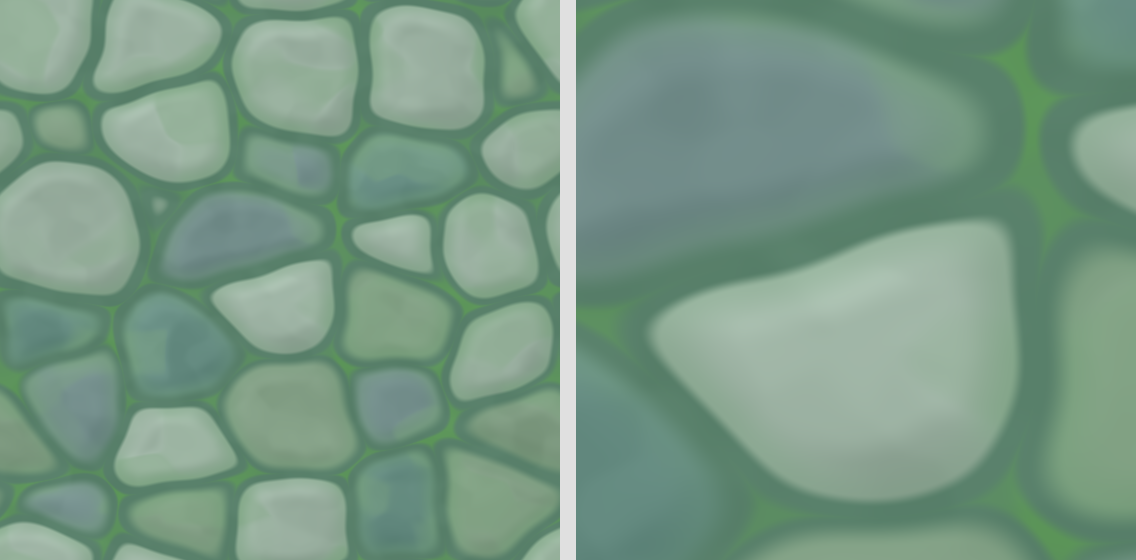
Left, the full canvas; right, a detail of the centre.
Give the GLSL for this texture, as a WebGL 2 fragment shader.

```glsl
#version 300 es
precision highp float;

uniform vec2 u_resolution;
out vec4 fragColor;

const float TAU = 6.2831853;

struct Stone {
    vec2 id;        // wrapped cell of the stone
    vec2 outward;   // blended direction towards the nearest sides
    float edge;     // rounded distance to the border
    float crowd;    // about 1 on a seam, 2 where three stones meet
};

vec3 hash3(vec2 c) {
    vec3 q = fract(c.xyx * vec3(0.1031, 0.1030, 0.0973));
    q += dot(q, q.yxz + 33.33);
    return fract((q.xxy + q.yzz) * q.zyx);
}

// Seed position in xy, size weight in z
vec3 seedAt(vec2 cell, vec2 grid, float spread) {
    vec3 r = hash3(mod(cell, grid) + 11.0);
    return vec3(cell + 0.5 + 0.75 * (r.xy - 0.5), spread * r.z);
}

// Weighted cells with rounded corners
Stone findStone(vec2 p, vec2 grid, float spread, float rounding) {
    Stone s = Stone(vec2(0.0), vec2(0.0), 0.0, 0.0);
    vec2 base = floor(p), owner = base;
    vec3 site = vec3(0.0);
    float nearest = 1e5;
    for (int y = -2; y <= 2; y++)
    for (int x = -2; x <= 2; x++) {
        vec2 cell = base + vec2(x, y);
        vec3 other = seedAt(cell, grid, spread);
        vec2 d = p - other.xy;
        float power = dot(d, d) - other.z;
        if (power < nearest) {
            nearest = power;
            site = other;
            owner = cell;
        }
    }
    float total = 1e-6;
    for (int y = -2; y <= 2; y++)
    for (int x = -2; x <= 2; x++) {
        vec2 cell = base + vec2(x, y);
        if (cell == owner) continue;
        vec3 other = seedAt(cell, grid, spread);
        vec2 d = p - other.xy;
        vec2 across = other.xy - site.xy;
        float span = max(length(across), 0.05);
        float lead = dot(d, d) - other.z - nearest;
        float pull = exp(-lead / (2.0 * span * rounding));
        total += pull;
        s.outward += pull * across / span;
        s.crowd += exp(-6.0 * lead);
    }
    s.id = mod(owner, grid);
    s.outward /= total;
    s.edge = -rounding * log(total);
    return s;
}

// Soft cellular noise: flat patches with blended borders
float patches(vec2 p, vec2 grid, float sharpness) {
    vec2 base = floor(p);
    float sum = 0.0, total = 1e-6;
    for (int y = -1; y <= 1; y++)
    for (int x = -1; x <= 1; x++) {
        vec2 cell = base + vec2(x, y);
        vec3 r = hash3(mod(cell, grid) + 47.0);
        vec2 d = p - cell - r.xy;
        float weight = exp(-sharpness * dot(d, d));
        sum += weight * r.z;
        total += weight;
    }
    return sum / total;
}

vec2 waver(vec2 uv) {
    return sin(TAU * (uv.yx * vec2(4.0, 3.0) + vec2(0.1, 0.6)))
         + 0.5 * sin(TAU * (uv.yx * vec2(9.0, 8.0) + uv * 3.0));
}

vec3 stoneColor(float pick, float tone) {
    vec3 pale = vec3(0.605, 0.690, 0.630);
    vec3 olive = vec3(0.515, 0.625, 0.525);
    vec3 slate = vec3(0.465, 0.570, 0.560);
    vec3 teal = vec3(0.400, 0.550, 0.510);
    vec3 c = pick < 0.44 ? pale : pick < 0.66 ? olive : pick < 0.88 ? slate : teal;
    return c + 0.04 * (tone - 0.5);
}

void main() {
    vec2 uv = gl_FragCoord.xy / u_resolution;
    vec2 grid = vec2(5.0, 6.0);
    vec2 p = uv * grid + 0.025 * waver(uv);
    Stone s = findStone(p, grid, 0.6, 0.075);
    vec3 trait = hash3(s.id + 83.0);

    float broad = patches(p * 2.0, grid * 2.0, 9.0);
    float fine = patches(p * 5.0, grid * 5.0, 6.0);
    float inner = s.edge - mix(0.045, 0.075, trait.z);

    // Stone face: flat top, lit bevel, mossy rim
    vec3 face = stoneColor(trait.x, trait.y);
    float paleness = smoothstep(0.54, 0.60, face.r);
    float bevel = 1.0 - smoothstep(0.10, 0.22, inner + 0.08 * (broad - 0.5));
    float light = dot(s.outward, normalize(vec2(-0.4, 0.9)));
    face += bevel * light * mix(0.035, 0.060, paleness);
    face += 0.055 * (broad - 0.5) + 0.03 * (fine - 0.5);
    float rim = 1.0 - smoothstep(0.0, 0.16, inner);
    face = mix(face, vec3(0.43, 0.61, 0.46), rim * mix(0.15, 0.55, broad));
    face = mix(face, vec3(0.48, 0.64, 0.49), 0.35 * smoothstep(0.55, 0.85, broad));

    // Mortar: cool in the seams, bright moss in the corners
    float moss = smoothstep(0.95, 1.65, s.crowd) * mix(0.4, 1.0, broad);
    vec3 mortar = mix(vec3(0.345, 0.500, 0.415), vec3(0.365, 0.595, 0.345), moss);
    mortar += 0.025 * (fine - 0.5);

    float soft = mix(0.050, 0.022, paleness);
    vec3 color = mix(mortar, face, smoothstep(-soft, soft, inner));
    fragColor = vec4(color, 1.0);
}
```
